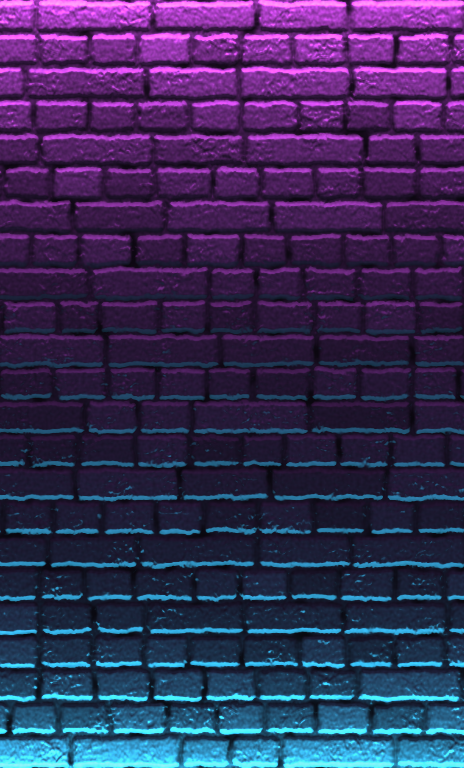
This texture is drawn by a Shadertoy shader. Its source:

```glsl
vec2 hash2(vec2 p) {
    vec3 a = fract(p.xyx * vec3(0.1031, 0.1030, 0.0973));
    a += dot(a, a.yzx + 33.33);
    return fract((a.xx + a.yz) * a.zy);
}

float gradientNoise(vec2 p) {
    vec2 i = floor(p), f = p - i;
    vec2 u = f * f * f * (f * (f * 6.0 - 15.0) + 10.0);
    vec2 o = vec2(0, 1);
    float a = dot(hash2(i) * 2.0 - 1.0, f);
    float b = dot(hash2(i + o.yx) * 2.0 - 1.0, f - o.yx);
    float c = dot(hash2(i + o) * 2.0 - 1.0, f - o);
    float d = dot(hash2(i + 1.0) * 2.0 - 1.0, f - 1.0);
    return mix(mix(a, b, u.x), mix(c, d, u.x), u.y);
}

// Uneven position of a vertical joint, in brick lengths
float joint(float i, float row) {
    return i + 0.2 * (hash2(vec2(i + 40.0, row + 7.0)).x - 0.5);
}

// Signed distance to the nearest brick (x) and its random tone (y)
vec2 brick(vec2 q) {
    q += 0.09 * vec2(gradientNoise(q * 1.3), gradientNoise(q * 1.1 + 31.0));
    q += 0.06 * vec2(gradientNoise(q * 4.0 + 9.0), gradientNoise(q * 3.5 + 57.0));
    float row = floor(q.y);
    bool isLong = mod(row, 2.0) < 0.5;
    float pitch = isLong ? 3.14 : 1.54;
    float x = (q.x - 2.1 - 1.1 * sin(0.4 * (16.0 - row))) / pitch;
    float i = floor(x);
    if (x < joint(i, row)) i -= 1.0;
    else if (x > joint(i + 1.0, row)) i += 1.0;
    float lo = joint(i, row), hi = joint(i + 1.0, row);
    vec2 rnd = hash2(vec2(i + 11.0, row + 3.0));

    // A few long bricks are broken in two
    if (isLong && rnd.x > 0.82) {
        float middle = 0.5 * (lo + hi);
        if (x < middle) hi = middle; else lo = middle;
    }
    vec2 halfSize = vec2(0.5 * (hi - lo) * pitch - 0.08, 0.4 + 0.03 * rnd.y);
    vec2 local = vec2((x - 0.5 * (lo + hi)) * pitch, q.y - row - 0.5);
    vec2 e = abs(local) - halfSize + 0.1;
    float d = length(max(e, 0.0)) + min(max(e.x, e.y), 0.0) - 0.1;
    return vec2(d, rnd.y);
}

// Relief of brick faces, chips and crumbly mortar
float relief(vec2 q) {
    float body = smoothstep(0.07, -0.1, brick(q).x);
    float wear = smoothstep(-0.25, 0.4, gradientNoise(q * 0.9 + 70.0));
    float chips = 0.30 * gradientNoise(q * vec2(3.0, 4.5))
                + 0.22 * gradientNoise(q * vec2(6.0, 8.0) + 13.0)
                + 0.16 * gradientNoise(q * 12.0 + 29.0);
    float crease = 0.16 * smoothstep(0.12, 0.0, abs(gradientNoise(q * vec2(1.5, 2.6) + 5.0)));
    return 0.75 * body + chips * (0.55 + 0.75 * wear) + crease * wear * body;
}

void mainImage(out vec4 fragColor, in vec2 fragCoord) {
    vec2 uv = fragCoord / iResolution.y;
    vec2 q = uv * 23.0;
    float below = uv.y, above = 1.0 - uv.y;

    // Slopes of the surface
    vec2 e = vec2(0.045, 0.0);
    float slopeY = (relief(q + e.yx) - relief(q - e.yx)) / (2.0 * e.x);
    float slopeX = (relief(q + e) - relief(q - e)) / (2.0 * e.x);

    // Dark joints, with deeper holes here and there
    vec2 b = brick(q);
    float face = smoothstep(0.06, -0.05, b.x);
    float hole = smoothstep(0.0, 0.35, gradientNoise(q * 1.4 + 90.0)) * (1.0 - face);
    float tone = mix(0.62, 0.8 + 0.35 * b.y, face) * (1.0 - 0.75 * hole);
    tone *= 1.0 + 0.3 * gradientNoise(q * 9.0 + 3.0) - 0.04 * min(abs(slopeX), 5.0);

    // Magenta light falls from the top, cyan light rises from the bottom
    float magentaWash = 0.72 * exp(-4.2 * above) + 0.45 * exp(-38.0 * above);
    float cyanWash = 0.46 * exp(-6.0 * below) + 0.75 * exp(-26.0 * below);
    float magentaRim = 0.6 * exp(-2.8 * above) * smoothstep(0.75, 0.4, above);
    float cyanRim = 0.95 * exp(-1.7 * below) * smoothstep(0.78, 0.3, below);
    float magentaLight = magentaWash * tone * clamp(1.0 - 0.16 * slopeY, 0.3, 1.5)
                       + magentaRim * smoothstep(0.9, 5.0, -slopeY);
    float cyanLight = cyanWash * tone * clamp(1.0 + 0.16 * slopeY, 0.3, 1.5)
                    + cyanRim * smoothstep(0.9, 5.0, slopeY);

    vec3 col = vec3(0.065, 0.045, 0.10) * (0.35 + 0.65 * tone);
    col += vec3(0.83, 0.28, 0.92) * magentaLight;
    col += vec3(0.17, 0.74, 0.92) * cyanLight;
    fragColor = vec4(min(col, vec3(1.0, 0.96, 0.98)), 1.0);
}
```
